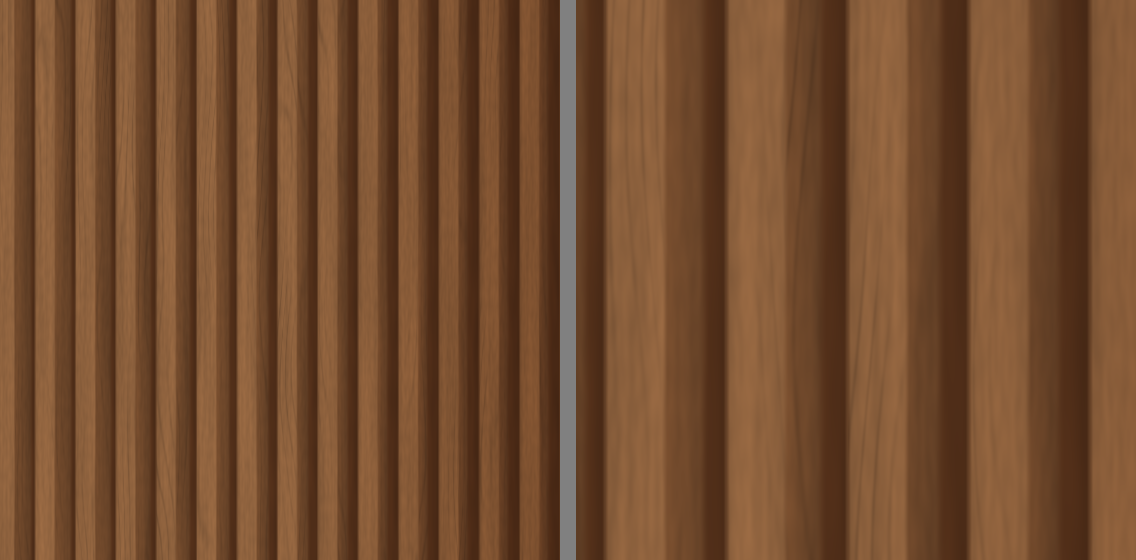
Left, the full canvas; right, a detail of the centre.
This texture is drawn by a Shadertoy shader. Its source:

```glsl
vec2 randomGradient(vec2 cell) {
    float angle = 6.2832 * fract(sin(dot(cell, vec2(127.1, 311.7))) * 4375.85);
    return vec2(cos(angle), sin(angle));
}

float gradientNoise(vec2 p) {
    vec2 i = floor(p), f = fract(p);
    vec2 w = f * f * f * (f * (f * 6.0 - 15.0) + 10.0);
    vec2 e = vec2(0.0, 1.0);
    float low = mix(dot(randomGradient(i), f),
                    dot(randomGradient(i + e.yx), f - e.yx), w.x);
    float high = mix(dot(randomGradient(i + e.xy), f - e.xy),
                     dot(randomGradient(i + e.yy), f - e.yy), w.x);
    return mix(low, high, w.y);
}

// Brightness of the wood: long fibres, broad tone and sparse growth rings
float woodGrain(vec2 p, float seed) {
    vec2 offset = vec2(seed * 17.3, seed * 7.7);
    float fibres = 0.07 * gradientNoise(vec2(p.x * 13.0, p.y * 5.0) + offset)
                 + 0.06 * gradientNoise(vec2(p.x * 18.0, p.y * 45.0) + offset);
    float tone = 0.08 * gradientNoise(vec2(p.x * 3.0, p.y * 2.5) + offset + 40.0);
    float rings = p.x * 5.0 + 3.2 * gradientNoise(vec2(p.x * 1.3, p.y * 2.6) + offset + 80.0);
    float ringLine = pow(0.5 + 0.5 * sin(6.2832 * rings), 7.0);
    float presence = smoothstep(-0.25, 0.4, gradientNoise(vec2(p.x, p.y * 2.0) + offset + 120.0));
    return 1.0 + fibres + tone - 0.11 * ringLine * presence;
}

void mainImage(out vec4 fragColor, in vec2 fragCoord) {
    vec2 uv = fragCoord / iResolution.xy;

    // Vertical slats, with slightly uneven edges
    float x = (uv.x - 0.0625) / 0.0721;
    float slat = floor(x);
    float u = x - slat;
    float wobble = 0.012 * gradientNoise(vec2(slat * 5.3, uv.y * 9.0));
    float soft = max(0.03, 0.0721 * 0.0 + 1.0 / (0.0721 * iResolution.x));

    // The side narrows and the gap widens towards the right
    float faceEnd = 0.49 + wobble;
    float sideEnd = mix(0.90, 0.71, smoothstep(0.0, 0.85, uv.x)) + wobble;
    float onSide = smoothstep(faceEnd - soft, faceEnd + soft, u);
    float inGap = smoothstep(sideEnd - 1.6 * soft, sideEnd + 1.6 * soft, u);
    float nextFace = smoothstep(1.0 - soft, 1.0, u);

    // Light falls off towards the right
    float shade = smoothstep(0.45, 1.05, uv.x);
    vec3 faceColor = mix(vec3(0.56, 0.385, 0.243), vec3(0.49, 0.313, 0.182), shade);
    vec3 sideColor = mix(vec3(0.425, 0.275, 0.163), vec3(0.38, 0.23, 0.13), shade);
    vec3 gapColor = mix(vec3(0.305, 0.175, 0.093), vec3(0.28, 0.155, 0.08), shade);

    // Slat surfaces, each cut from its own piece of wood
    float variation = 1.0 + 0.05 * gradientNoise(vec2(slat * 0.73 + 0.31, 4.5));
    vec3 face = faceColor * woodGrain(vec2(u, uv.y), slat + 2.0);
    face *= 0.93 + 0.07 * smoothstep(0.0, 0.12, u);
    vec3 side = sideColor * woodGrain(vec2(u, uv.y), slat + 31.0);
    side *= 1.05 - 0.14 * smoothstep(faceEnd, sideEnd, u);

    vec3 color = mix(face, side, onSide) * variation;
    vec3 gap = gapColor * (1.08 - 0.12 * smoothstep(sideEnd, 1.0, u));
    gap *= 1.0 + 0.08 * gradientNoise(vec2(x * 9.0, uv.y * 12.0));
    color = mix(color, gap, inGap);
    color = mix(color, faceColor * 0.88, 0.5 * nextFace);
    color = mix(color, gapColor, 0.5 * (1.0 - smoothstep(0.0, soft, u)));

    fragColor = vec4(color, 1.0);
}
```
